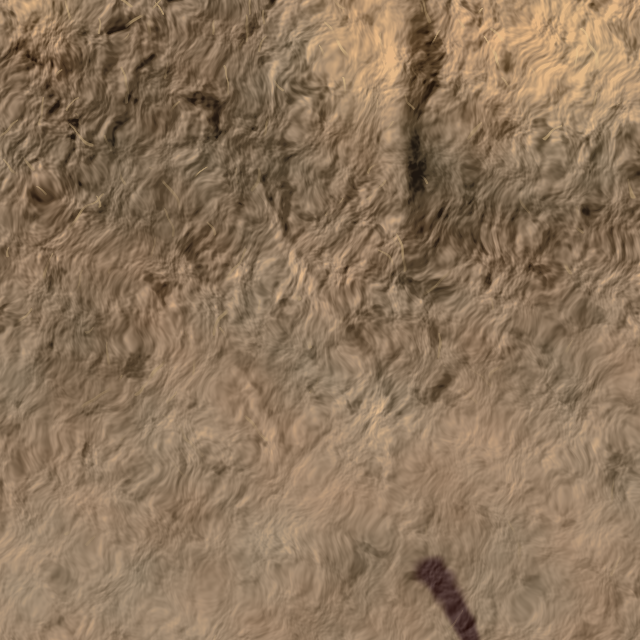
Write a three.js fragment shader that draws this texture.

```glsl
varying vec2 vUv;

const vec3 PIT = vec3(0.13, 0.09, 0.06);
const vec3 SHADE = vec3(0.33, 0.26, 0.18);
const vec3 CLAY = vec3(0.65, 0.55, 0.45);
const vec3 SUNLIT = vec3(0.88, 0.72, 0.55);
const vec3 STRAW = vec3(0.88, 0.75, 0.55);
const vec3 STONE = vec3(0.25, 0.16, 0.15);
const vec2 TO_LIGHT = vec2(-0.0035, 0.0035);

float hash(vec2 p) {
  vec3 q = fract(p.xyx * vec3(0.1031, 0.1030, 0.0973));
  q += dot(q, q.yzx + 33.33);
  return fract((q.x + q.y) * q.z);
}

float corner(vec2 cell, vec2 offset) {
  float angle = 6.2832 * hash(cell + 57.0);
  return dot(vec2(cos(angle), sin(angle)), offset);
}

float gradientNoise(vec2 p) {
  vec2 i = floor(p), f = fract(p);
  vec2 s = f * f * f * (f * (f * 6.0 - 15.0) + 10.0);
  vec2 e = vec2(1.0, 0.0);
  float lower = mix(corner(i, f), corner(i + e, f - e), s.x);
  float upper = mix(corner(i + e.yx, f - e.yx), corner(i + 1.0, f - 1.0), s.x);
  return mix(lower, upper, s.y);
}

vec2 noisePair(vec2 p) {
  return vec2(gradientNoise(p), gradientNoise(p + 31.0));
}

float fbm(vec2 p, float gain) {
  float sum = 0.0, amp = 0.55;
  for (int i = 0; i < 4; i++) {
    sum += amp * gradientNoise(p);
    p = mat2(1.9, 0.5, -0.5, 1.9) * p + 13.7;
    amp *= gain;
  }
  return sum;
}

// Leaning crumbs plus rounded clods parted by sharp creases
float soilHeight(vec2 p) {
  vec2 leaning = vec2(p.x - 0.2 * p.y, 0.7 * p.y);
  float clods = abs(gradientNoise(leaning * 24.0)) + 0.5 * abs(gradientNoise(leaning * 51.0 + 8.0));
  return fbm(leaning * 31.0, 0.6) + 0.8 * clods;
}

float blob(vec2 p, vec2 centre, vec2 radius) {
  vec2 q = (p - centre) / radius;
  return exp(-dot(q, q));
}

// Tapered, bowed line from a to b
float strand(vec2 p, vec2 a, vec2 b, float bow, float width) {
  vec2 d = b - a;
  float t = clamp(dot(p - a, d) / dot(d, d), 0.0, 1.0);
  vec2 spine = a + d * t + normalize(vec2(-d.y, d.x)) * bow * 4.0 * t * (1.0 - t);
  float w = width * (1.0 - 0.5 * t);
  return 1.0 - smoothstep(0.5 * w, 1.2 * w + 0.0008, length(p - spine));
}

// Lit body with a shadow to its lower right
float rootTone(vec2 p, vec2 a, vec2 b, float bow, float width, float lift) {
  float body = strand(p, a, b, bow, width);
  float shadow = strand(p - vec2(1.0, -0.3) * width, a, b, bow, width);
  return lift * (body - 0.9 * shadow * (1.0 - body) - 0.4 * body * shadow);
}

// Loose fibres, one candidate per grid cell
float fibres(vec2 p, float scale, float seed, float density, float width) {
  vec2 home = floor(p * scale);
  float cover = 0.0;
  for (int k = 0; k < 9; k++) {
    vec2 cell = home + vec2(mod(float(k), 3.0), floor(float(k) / 3.0)) - 1.0;
    vec2 key = cell + seed;
    vec2 centre = (cell + vec2(hash(key + 3.1), hash(key + 7.7))) / scale;
    float angle = 1.57 + 1.9 * (hash(key + 11.3) - 0.5);
    float reach = (0.15 + 0.35 * hash(key + 17.9)) / scale;
    vec2 arm = reach * vec2(cos(angle), sin(angle));
    float bow = 0.3 * reach * (hash(key + 23.3) - 0.5);
    float chosen = step(hash(key), density * smoothstep(0.2, 1.0, centre.y) + 0.04);
    float strength = 0.3 + 0.7 * hash(key + 29.0);
    cover = max(cover, chosen * strength * strand(p, centre - arm, centre + arm, bow, width));
  }
  return cover;
}

vec3 soilColour(float tone) {
  vec3 colour = mix(PIT, SHADE, smoothstep(0.08, 0.33, tone));
  colour = mix(colour, CLAY, clamp((tone - 0.33) / 0.32, 0.0, 1.0));
  return mix(colour, SUNLIT, clamp((tone - 0.65) / 0.23, 0.0, 1.0));
}

void main() {
  vec2 p = vUv;
  vec2 drift = noisePair(p * 8.0);
  vec2 wobbly = p + 0.01 * drift + 0.007 * noisePair(p * 40.0);
  vec2 q = p + 0.03 * drift + 0.014 * noisePair(p * 21.0);
  float rough = mix(0.55, 1.2, smoothstep(0.1, 0.85, p.y)) * (1.0 + 0.7 * gradientNoise(p * 6.0 + 3.0));
  // Broad light and shade
  float sun = blob(wobbly, vec2(0.88, 0.95), vec2(0.2, 0.16))
    + 0.8 * blob(wobbly, vec2(0.56, 0.95), vec2(0.08, 0.15))
    + 0.7 * blob(wobbly, vec2(0.06, 1.0), vec2(0.07, 0.08));
  float gloom = blob(q, vec2(0.27, 0.86), vec2(0.2, 0.14))
    + 0.8 * blob(q, vec2(0.14, 0.48), vec2(0.12, 0.12))
    + 0.8 * blob(q, vec2(0.74, 0.66), vec2(0.18, 0.09))
    + 1.6 * blob(wobbly, vec2(0.655, 0.86), vec2(0.027, 0.2));
  float tone = mix(0.6, 0.535, smoothstep(0.1, 0.7, p.y));
  tone += 0.19 * sun - 0.13 * gloom + 0.2 * fbm(p * 5.0, 0.55);
  // Crumbs and hollows
  float height = soilHeight(q);
  float relief = height - soilHeight(q + TO_LIGHT);
  tone += rough * (0.46 * relief + 0.13 * (height - 0.2));
  tone -= 0.16 * rough * smoothstep(0.13, 0.32, fbm(q * 17.0 + 5.0, 0.6));
  // Buried roots
  tone += rootTone(wobbly, vec2(0.61, 1.04), vec2(0.61, 0.6), 0.005, 0.033, 0.1);
  tone += rootTone(wobbly, vec2(0.49, 0.55), vec2(0.395, 0.73), 0.008, 0.013, 0.1);
  tone += rootTone(wobbly, vec2(0.6, 0.31), vec2(0.49, 0.54), -0.015, 0.022, 0.08);
  tone += rootTone(wobbly, vec2(0.43, 0.29), vec2(0.365, 0.42), -0.008, 0.013, 0.07);
  // Mineral tint
  vec3 colour = soilColour(tone) + vec3(0.02, 0.0, -0.03) * sun;
  colour += vec3(0.04, -0.005, -0.02) * fbm(p * 6.0 + 19.0, 0.5);
  // Half-buried stone
  float stone = strand(wobbly, vec2(0.67, 0.105), vec2(0.74, -0.02), 0.012, 0.027);
  colour = mix(colour, STONE + 0.3 * relief, 0.9 * stone);
  // Dry straw, partly covered by soil
  float straw = max(fibres(wobbly, 11.0, 5.0, 0.4, 0.0026), fibres(wobbly, 23.0, 43.0, 0.4, 0.0018));
  straw *= smoothstep(-0.3, 0.2, gradientNoise(p * 30.0));
  colour = mix(colour, STRAW * (0.85 + 0.2 * sun), straw * mix(0.35, 0.8, p.y));
  gl_FragColor = vec4(colour, 1.0);
}
```
